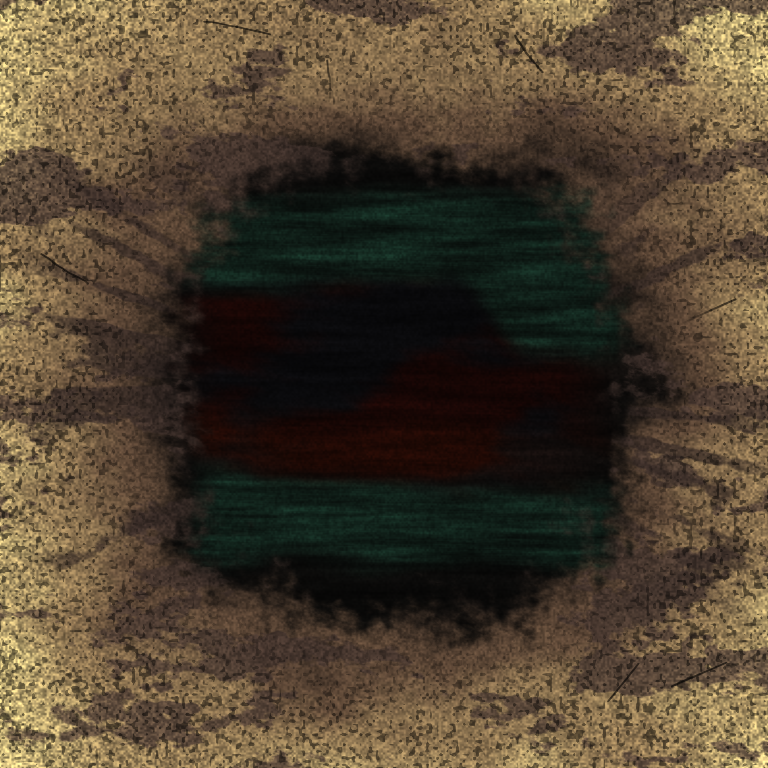
Write a three.js fragment shader that draws this background.

```glsl
varying vec2 vUv;

float hash(vec2 p) {
  vec3 h = fract(vec3(p.xyx) * 0.1031);
  h += dot(h, h.yzx + 33.33);
  return fract((h.x + h.y) * h.z);
}

float noise(vec2 p) {
  vec2 i = floor(p), f = fract(p);
  f = f * f * (3.0 - 2.0 * f);
  return mix(mix(hash(i), hash(i + vec2(1.0, 0.0)), f.x),
             mix(hash(i + vec2(0.0, 1.0)), hash(i + 1.0), f.x), f.y);
}

float fbm(vec2 p) {
  float sum = 0.0, amp = 0.5;
  for (int i = 0; i < 6; i++) {
    sum += amp * noise(p);
    p = mat2(1.6, 0.5, -0.5, 1.9) * p + 17.3;
    amp *= 0.53;
  }
  return sum;
}

float band(float low, float high, float soft, float x) {
  return smoothstep(low - soft, low + soft, x) * (1.0 - smoothstep(high - soft, high + soft, x));
}

float segment(vec2 p, vec2 a, vec2 b) {
  vec2 pa = p - a, ba = b - a;
  return length(pa - ba * clamp(dot(pa, ba) / dot(ba, ba), 0.0, 1.0));
}

// Worn plaster: pale corners, browner towards the hollow
vec3 plaster(vec2 p, float d) {
  float tone = d + 0.7 * (fbm(p * vec2(7.0, 10.0) + 30.0) - 0.53);
  vec3 col = mix(vec3(0.10, 0.08, 0.07), vec3(0.36, 0.275, 0.21), smoothstep(0.88, 1.25, tone));
  col = mix(col, vec3(0.56, 0.46, 0.32), smoothstep(1.2, 1.6, tone));
  return mix(col, vec3(0.80, 0.72, 0.48), smoothstep(1.55, 2.2, tone));
}

// Boards inside the hollow: green bands around a dark red middle
vec3 hollow(vec2 p) {
  float wave = 0.09 * (fbm(p * vec2(5.0, 9.0) + 8.0) - 0.53);
  float y = p.y + wave;
  float streak = fbm(p * vec2(10.0, 110.0) + 4.0);
  float redTop = 0.63 - 0.09 * smoothstep(0.58, 0.70, p.x);
  float green = band(redTop, 0.74, 0.025, y) + band(0.27, 0.38, 0.025, y);
  green *= band(0.25, 0.82, 0.035, p.x + wave);
  float red = band(0.385, redTop, 0.025, y) * band(0.24, 0.78, 0.06, p.x + wave);
  float blue = smoothstep(0.5, 0.75, fbm(p * vec2(7.0, 14.0) + 51.0));
  vec3 col = vec3(0.035, 0.033, 0.030);
  col = mix(col, vec3(0.065, 0.135, 0.105), green * (0.35 + 0.9 * streak));
  vec3 middle = mix(vec3(0.085, 0.022, 0.016), vec3(0.035, 0.035, 0.042), blue);
  middle += vec3(0.035, 0.012, 0.0) * band(0.38, 0.46, 0.03, y);
  col = mix(col, middle, red);
  return col * (0.5 + streak);
}

void main() {
  vec2 p = vUv;
  vec2 q = p - vec2(0.52, 0.49);
  float rough = fbm(p * vec2(14.0, 18.0)) - 0.53;
  float fine = fbm(p * vec2(55.0, 75.0) + 9.0) - 0.53;

  // Squarish distance: one at the rim of the hollow
  vec2 s = abs(q) / vec2(0.29, 0.295);
  float d = pow(pow(s.x, 2.8) + pow(s.y, 2.8), 1.0 / 2.8);
  vec3 col = plaster(p, d + 0.15 * fine);

  // Flaked violet-brown stains, denser near the rim
  float flakes = fbm(p * vec2(6.0, 15.0) + 70.0) + 0.35 * fine;
  float stain = smoothstep(0.0, 0.07, flakes - 0.50 - 0.17 * (d - 1.1));
  col = mix(col, vec3(0.24, 0.185, 0.165) * (0.75 + 0.25 * d), 0.75 * stain);

  // Strokes fanning out to the left and right
  float r = length(q);
  vec2 dir = q / max(r, 0.001);
  float fan = noise(vec2(dir.y * 24.0 + sign(q.x) * 40.0, r * 5.0)) + 0.9 * rough + 0.5 * fine;
  fan = smoothstep(0.52, 0.70, fan) * band(0.27, 0.47, 0.06, abs(q.x));
  fan *= 1.0 - smoothstep(0.22, 0.34, abs(q.y));
  col = mix(col, vec3(0.20, 0.155, 0.14), 0.7 * fan);

  // Hatched, ragged rim
  float hatch = noise(p * vec2(95.0, 22.0)) - 0.5;
  float rim = d + 0.35 * rough + 0.25 * fine + 0.10 * hatch;
  col = mix(hollow(p), col, smoothstep(0.88, 1.14, rim));

  // Cracks scattered over the outer plaster
  for (int i = 0; i < 16; i++) {
    float k = float(i);
    vec2 a = vec2(hash(vec2(k, 3.0)), hash(vec2(k, 8.0)));
    float turn = 6.2832 * hash(vec2(k, 14.0));
    vec2 b = a + 0.09 * vec2(cos(turn), 0.6 * sin(turn));
    float crack = 1.0 - smoothstep(0.0005, 0.002, segment(p + 0.012 * rough, a, b));
    col *= 1.0 - 0.6 * crack * smoothstep(1.2, 1.5, d);
  }

  // Grain and pits, strongest in the pale corners
  float grain = noise(p * 370.0) - 0.5 + 0.6 * (noise(p * 190.0 + 5.0) - 0.5);
  float edge = smoothstep(1.2, 2.2, d);
  col *= 1.0 + grain * (0.38 + 0.25 * edge);
  float pits = smoothstep(0.66, 0.82, noise(p * 230.0 + 60.0) + 0.3 * rough);
  col *= 1.0 - 0.45 * pits * smoothstep(0.9, 1.5, d);
  col += vec3(0.09, 0.08, 0.02) * edge * max(grain, 0.0);

  gl_FragColor = vec4(clamp(col, 0.0, 1.0), 1.0);
}
```
